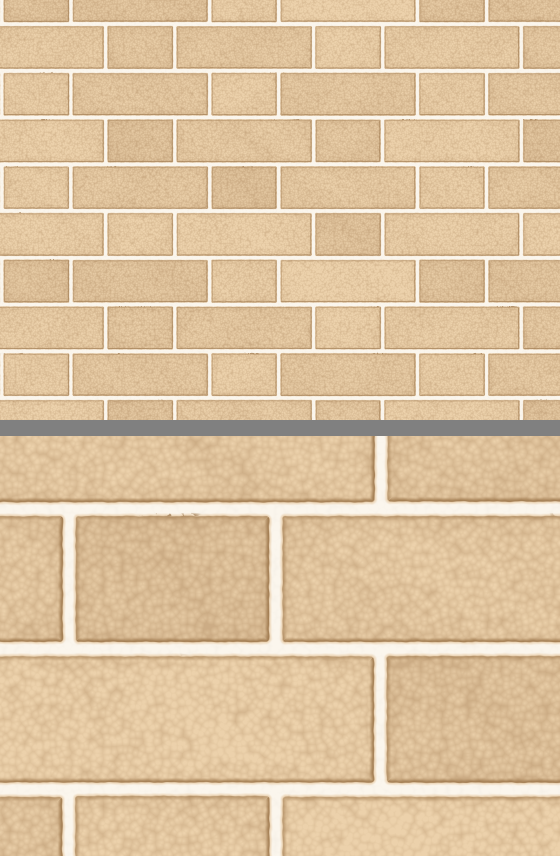
Top: the whole. Bottom: its middle third, enlarged.
Reproduce this texture procedurally as a Shadertoy shader.

```glsl
// Flemish-bond wall of grainy sandstone bricks with pale mortar joints.

// Layout, in units of the canvas height
const float PERIOD = 0.4948;       // one short plus one long brick
const float SHORT_W = 0.1645;      // short brick with its joint
const float COURSE = 0.1113;       // course height with its joint
const float FIRST_JOINT = 0.0573;  // top joint, measured from the top
const float START_X = 0.0043;
const vec2 HALF_JOINT = vec2(0.0051, 0.0056);
const float CORNER = 0.0025;
const float WOBBLE = 0.0004;
const float RIM_WIDTH = 0.0042;
const float GRAIN_SCALE = 190.0;

// Colours
const vec3 SAND_LIGHT = vec3(0.925, 0.82, 0.67);
const vec3 SAND_DARK = vec3(0.80, 0.675, 0.52);
const vec3 RIM = vec3(0.60, 0.45, 0.28);
const vec3 MORTAR = vec3(0.985, 0.965, 0.93);
const vec3 MORTAR_EDGE = vec3(0.93, 0.84, 0.72);

// Darkness of the bricks in each course: short, long, short, long
const vec4 TONES[6] = vec4[6](
    vec4(0.80, 0.75, 0.35, 0.10),
    vec4(0.65, 0.60, 0.25, 0.40),
    vec4(0.35, 0.60, 0.30, 0.60),
    vec4(0.85, 0.50, 0.65, 0.25),
    vec4(0.35, 0.60, 0.90, 0.50),
    vec4(0.30, 0.20, 0.80, 0.30));

vec2 hash2(vec2 p) {
    vec3 q = fract(p.xyx * vec3(0.1031, 0.1030, 0.0973));
    q += dot(q, q.yzx + 33.33);
    return fract((q.xx + q.yz) * q.zy);
}

// Distance to the nearest jittered cell point
float cellular(vec2 p) {
    vec2 cell = floor(p), f = p - cell;
    float nearest = 4.0;
    for (int j = -1; j <= 1; j++)
        for (int i = -1; i <= 1; i++) {
            vec2 o = vec2(float(i), float(j));
            vec2 toPoint = o + hash2(cell + o + 40.0) - f;
            nearest = min(nearest, dot(toPoint, toPoint));
        }
    return sqrt(nearest);
}

// Layered sines for soft stains, about -1 to 1
float stains(vec2 p) {
    return 0.5 * sin(p.x + 1.7 * sin(p.y * 0.8))
         + 0.3 * sin(p.y * 2.1 + 1.3 * sin(p.x * 1.6))
         + 0.2 * sin(p.x * 3.7 - p.y * 2.9);
}

float roundedBox(vec2 p, vec2 halfSize) {
    vec2 q = abs(p) - halfSize + CORNER;
    return length(max(q, 0.0)) + min(max(q.x, q.y), 0.0) - CORNER;
}

void mainImage(out vec4 fragColor, in vec2 fragCoord) {
    float aa = 0.8 / iResolution.y;
    vec2 p = fragCoord / iResolution.y;
    p.y = 1.0 - p.y;

    // Find the brick; odd courses shift by half a period
    float row = floor((p.y - FIRST_JOINT) / COURSE) + 1.0;
    float x = p.x - START_X - 0.5 * PERIOD * mod(row, 2.0);
    float col = floor(x / PERIOD);
    float u = x - col * PERIOD;
    float isLong = step(SHORT_W, u);
    float width = mix(SHORT_W, PERIOD - SHORT_W, isLong);
    vec2 local = vec2(u - isLong * SHORT_W - 0.5 * width,
                      p.y - FIRST_JOINT - (row - 0.5) * COURSE);
    vec2 id = vec2(mod(col, 2.0) * 2.0 + isLong, mod(row, 6.0));
    float tone = TONES[int(id.y)][int(id.x)];

    // Brick outline with small size changes and uneven edges
    vec2 vary = hash2(id + 7.0);
    vec2 halfSize = 0.5 * vec2(width, COURSE) - HALF_JOINT - 0.0008 * (vary - 0.5);
    float d = roundedBox(local, halfSize) + WOBBLE * stains(p * 260.0);

    // Sandy face
    float fine = cellular(p * GRAIN_SCALE);
    float coarse = cellular(p * GRAIN_SCALE * 0.45 + 17.0);
    float grain = 0.65 * fine + 0.35 * coarse - 0.5;
    float stain = stains(local * 32.0 + vary * 20.0);
    float dark = 0.18 + 0.55 * tone + 1.1 * grain + 0.09 * stain;
    dark += 0.14 * smoothstep(-0.02, 0.0, d);
    vec3 brick = mix(SAND_LIGHT, SAND_DARK, clamp(dark, 0.0, 1.0));

    // Worn rim, deeper on the lower and right sides
    vec2 q = abs(local) - halfSize;
    float side = q.x > q.y ? local.x : local.y;
    float depth = side > 0.0 ? 0.85 : 0.5;
    brick = mix(brick, RIM, depth * smoothstep(-RIM_WIDTH, 0.0, d));

    // Mortar with tinted borders and sparse crumbs above the bricks
    vec3 mortar = MORTAR - 0.03 * max(fine - 0.4, 0.0);
    mortar = mix(MORTAR_EDGE, mortar, smoothstep(0.0, 0.0028, d));
    float crumbs = smoothstep(0.55, 0.75, stains(vec2(p.x * 22.0, row * 2.3)));
    crumbs *= smoothstep(0.5, 0.7, fine) * step(local.y, -halfSize.y);
    crumbs *= 1.0 - smoothstep(0.001, 0.003, d);
    mortar = mix(mortar, RIM, 0.7 * crumbs);

    fragColor = vec4(mix(brick, mortar, smoothstep(-aa, aa, d)), 1.0);
}
```
